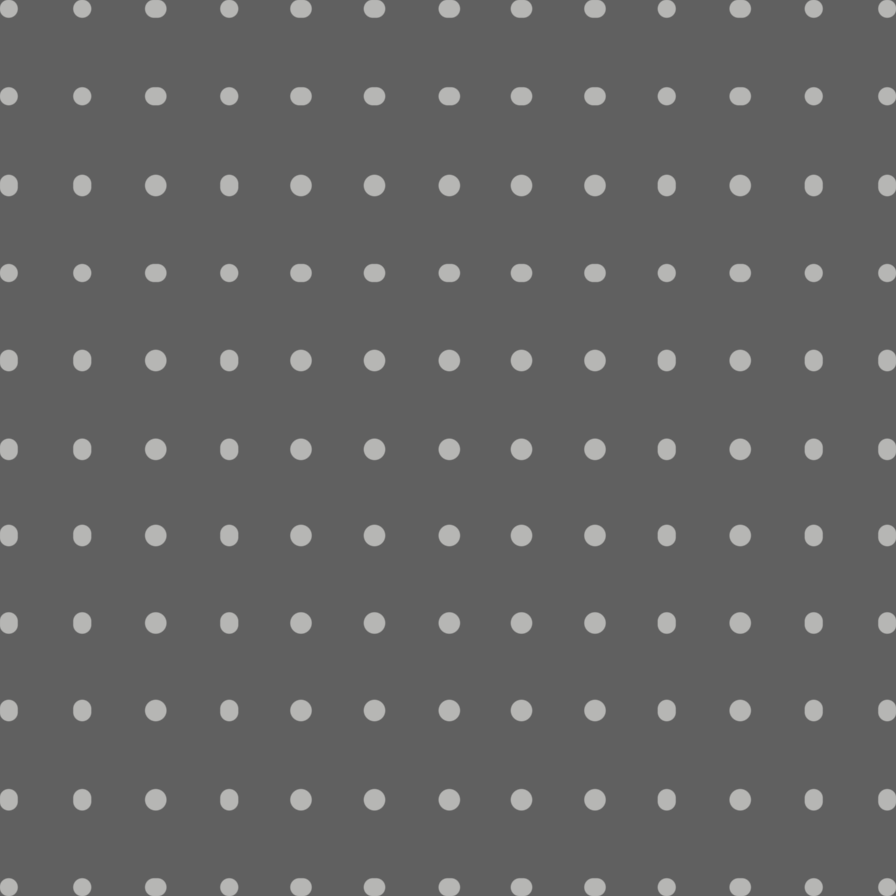
Write a three.js fragment shader that draws this pattern.

```glsl
// Draws a grid of small pale dots, 13 across and 11 down, on flat dark grey.
// Dot centres snap to a fine raster, and some columns and rows are thinner,
// so the dots vary between round, wide and tall with softly blurred edges.

varying vec2 vUv;

const vec3 GROUND_COLOR = vec3(0.376, 0.376, 0.376);
const vec3 DOT_COLOR = vec3(0.714, 0.714, 0.706);
const vec2 DOT_COUNT = vec2(13.0, 11.0);
const float MARGIN = 0.0104;        // canvas edge to first dot centre
const float THIN_HALF = 0.0101;     // half extent in thin columns and rows
const float FULL_HALF = 0.0120;     // half extent elsewhere
const float RASTER = 512.0;         // snapping steps across the canvas
const float MIDDLE_SHIFT = 0.0015;  // drift of the middle column and row
const float EDGE_SOFTNESS = 0.0011;

// 1 when two whole-number indices are equal, otherwise 0
float isIndex(float index, float wanted) {
  return 1.0 - step(0.5, abs(index - wanted));
}

// Thin columns lie symmetrically about the middle one
float thinColumn(float column) {
  float offset = abs(column - 6.0);
  return max(step(4.5, offset), isIndex(offset, 3.0));
}

// Thin rows, counted from the top
float thinRow(float row) {
  float outer = max(1.0 - step(1.5, row), step(9.5, row));
  return max(outer, isIndex(row, 3.0));
}

// Snapped centre of the dot with the given column and row
vec2 dotCentre(vec2 index) {
  vec2 pitch = vec2(1.0 - 2.0 * MARGIN) / (DOT_COUNT - 1.0);
  vec2 centre = floor((MARGIN + index * pitch) * RASTER + 0.5) / RASTER;
  vec2 middle = 0.5 * (DOT_COUNT - 1.0);
  vec2 isMiddle = vec2(isIndex(index.x, middle.x), isIndex(index.y, middle.y));
  return centre + MIDDLE_SHIFT * isMiddle;
}

// Signed distance to a box rounded by its shorter half extent
float capsuleDistance(vec2 p, vec2 halfSize) {
  float radius = min(halfSize.x, halfSize.y);
  vec2 q = abs(p) - halfSize + radius;
  return length(max(q, 0.0)) - radius;
}

void main() {
  // Nearest dot, with rows running down from the top
  vec2 p = vec2(vUv.x, 1.0 - vUv.y);
  vec2 pitch = vec2(1.0 - 2.0 * MARGIN) / (DOT_COUNT - 1.0);
  vec2 index = clamp(floor((p - MARGIN) / pitch + 0.5), vec2(0.0), DOT_COUNT - 1.0);

  // Dot shape and smooth edge
  vec2 thin = vec2(thinColumn(index.x), thinRow(index.y));
  vec2 halfSize = mix(vec2(FULL_HALF), vec2(THIN_HALF), thin);
  float distanceToDot = capsuleDistance(p - dotCentre(index), halfSize);
  float coverage = 1.0 - smoothstep(-EDGE_SOFTNESS, EDGE_SOFTNESS, distanceToDot);

  gl_FragColor = vec4(mix(GROUND_COLOR, DOT_COLOR, coverage), 1.0);
}
```
